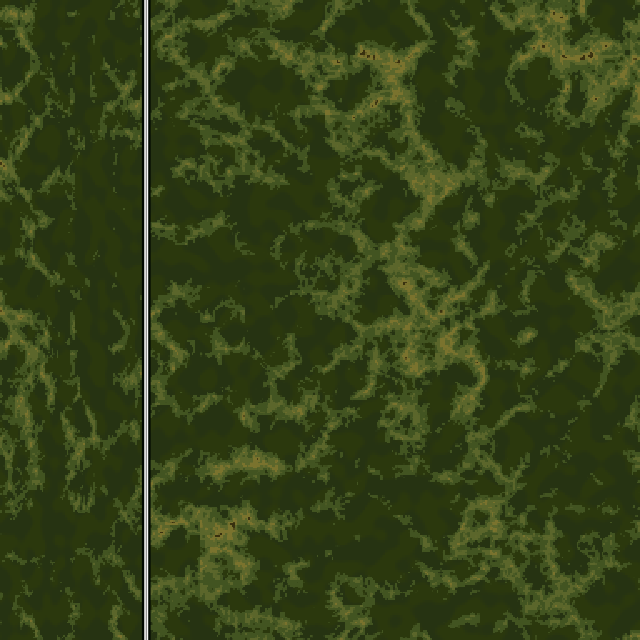
Reproduce this texture procedurally as a WebGL 2 fragment shader.

```glsl
#version 300 es
precision highp float;
// Woodland camouflage in small square cells, split by a thin vertical white rule.

uniform vec2 u_resolution;
out vec4 outColor;

// Integer hash of a lattice point, giving a unit direction
vec2 latticeDirection(vec2 lattice) {
    uvec2 h = uvec2(ivec2(lattice)) * uvec2(1597u, 3812u) + uvec2(7919u, 104u);
    h = h * 1664525u + 1013904223u;
    h.x += h.y * 1664525u;
    h.y += h.x * 1664525u;
    h ^= h >> 16u;
    h.x += h.y * 1664525u;
    h.y += h.x * 1664525u;
    h ^= h >> 16u;
    return normalize(vec2(h & 65535u) / 65535.0 - 0.49999);
}

float gradientNoise(vec2 p) {
    vec2 i = floor(p), f = p - i;
    vec2 fade = f * f * f * (f * (f * 6.0 - 15.0) + 10.0);
    vec2 e = vec2(1.0, 0.0);
    float a = dot(latticeDirection(i), f);
    float b = dot(latticeDirection(i + e.xy), f - e.xy);
    float c = dot(latticeDirection(i + e.yx), f - e.yx);
    float d = dot(latticeDirection(i + e.xx), f - e.xx);
    return mix(mix(a, b, fade.x), mix(c, d, fade.x), fade.y);
}

// Folded noise: low along a ragged branching network, high inside the patches
float foliage(vec2 p) {
    float sum = 0.35 * gradientNoise(p * 4.3 + 31.7);
    vec4 weights = vec4(1.0, 0.6, 0.4, 0.3);
    float frequency = 11.0;
    for (int i = 0; i < 4; i++) {
        sum += weights[i] * abs(gradientNoise(p * frequency + float(i) * 17.37));
        frequency *= 2.03;
    }
    return sum;
}

// Coverage of the side below a threshold, with a narrow soft edge
float below(float threshold, float value) {
    return 1.0 - smoothstep(threshold - 0.012, threshold + 0.012, value);
}

vec3 camouflage(vec2 p) {
    float leaf = foliage(p);
    float shade = smoothstep(-0.12, 0.16, gradientNoise(p * 30.0 + 5.3));
    vec3 color = mix(vec3(0.15, 0.20, 0.07), vec3(0.17, 0.22, 0.05), shade);
    color = mix(color, vec3(0.26, 0.33, 0.13), below(0.309, leaf));
    color = mix(color, vec3(0.355, 0.40, 0.17), below(0.185, leaf));
    color = mix(color, vec3(0.48, 0.45, 0.18), below(0.07, leaf));
    return mix(color, vec3(0.22, 0.19, 0.06), below(-0.04, leaf));
}

// Antialiased vertical band around zero
float band(float x, float halfWidth, float pixel) {
    return clamp((halfWidth - abs(x)) / pixel + 0.5, 0.0, 1.0);
}

void main() {
    vec2 uv = gl_FragCoord.xy / u_resolution;
    float pixel = 1.0 / u_resolution.x;

    // Snap to a 256 by 256 grid, with cell borders one pixel wide
    vec2 grid = uv * 256.0 - 0.5;
    vec2 blend = (fract(grid) - 0.5) * u_resolution / 256.0 + 0.5;
    vec2 p = (floor(grid) + 0.5 + clamp(blend, 0.0, 1.0)) / 256.0;

    // The left strip is squeezed sideways
    float ruleX = uv.x - 0.2285;
    if (ruleX < 0.0) p = p * vec2(1.35, 0.95) + vec2(2.3, 1.7);
    vec3 color = camouflage(p);

    // Rule: black margins, white bar, grey core
    color = mix(color, vec3(0.0, 0.03, 0.0), band(ruleX, 0.0068, pixel));
    color = mix(color, vec3(0.97), band(ruleX, 0.0031, pixel));
    color = mix(color, vec3(0.4), band(ruleX, 0.0007, pixel));
    outColor = vec4(color, 1.0);
}
```
